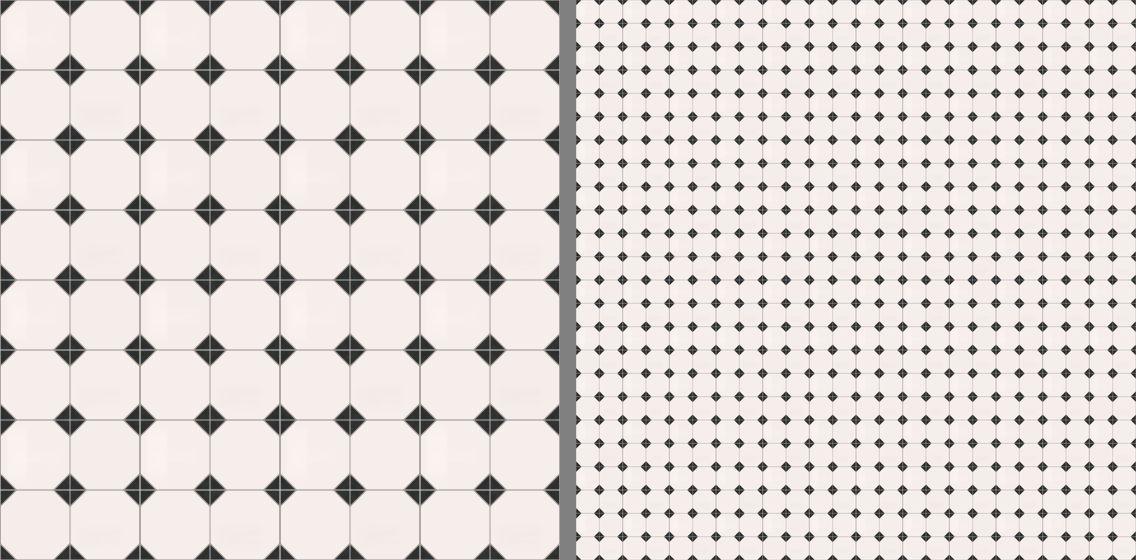
Left: one tile. Right: repeated 3 by 3.
A WebGL 2 fragment shader for this pattern:

```glsl
#version 300 es
precision highp float;

#define TILES 8.0          // tiles across and down, keep even
#define DIAMOND 0.222      // half diagonal of the dark inset, in tiles
#define INSET_JOINT 0.018  // width of the slanted grout
#define JOINT 0.015        // mean width of the straight grout
#define GLOSS 0.014        // strength of the soft reflections
#define TONE 0.004         // tone difference between tiles
#define GRAIN 0.035        // mottling of the dark inset

uniform vec2 u_resolution;
out vec4 fragColor;

const vec3 WHITE_GLAZE = vec3(0.961, 0.932, 0.920);
const vec3 BLACK_GLAZE = vec3(0.185, 0.190, 0.188);
const vec3 GREY_GROUT = vec3(0.53, 0.52, 0.51);
const vec3 WARM_GROUT = vec3(0.65, 0.62, 0.59);
const vec3 PALE_GROUT = vec3(0.73, 0.73, 0.72);

float hash(vec2 p) {
    vec3 q = fract(p.xyx * 0.1031);
    q += dot(q, q.yzx + 33.33);
    return fract((q.x + q.y) * q.z);
}

// Value noise that wraps after the given period
float noise(vec2 p, vec2 period) {
    vec2 i = floor(p);
    vec2 f = fract(p);
    f = f * f * (3.0 - 2.0 * f);
    vec2 a = mod(i, period);
    vec2 b = mod(i + 1.0, period);
    return mix(mix(hash(a), hash(vec2(b.x, a.y)), f.x),
               mix(hash(vec2(a.x, b.y)), hash(b), f.x), f.y);
}

// Coverage of the region where the signed distance is negative
float coverage(float dist, float pixel) {
    return clamp(0.5 - dist / pixel, 0.0, 1.0);
}

// Smooth window that is one between lo and hi
float window(float x, float lo, float hi, float soft) {
    return smoothstep(lo - soft, lo + soft, x) * (1.0 - smoothstep(hi - soft, hi + soft, x));
}

// Faint reflections that alternate over a block of two by two tiles
float reflections(vec2 p) {
    vec2 f = fract(p);
    vec2 odd = mod(floor(p), 2.0);
    float wisps = noise(p * vec2(6.0, 16.0), vec2(12.0, 32.0));
    float sheen = window(f.x, 0.10, 0.39, 0.02) * window(f.y, 0.18, 0.88, 0.12);
    sheen += wisps * window(f.x, 0.22, 0.80, 0.10) * window(f.y, 0.38, 0.58, 0.06);
    float streaks = wisps * window(f.x, 0.10, 0.72, 0.06) * window(f.y, 0.18, 0.48, 0.08);
    return sheen * (1.0 - odd.x) * odd.y - streaks * odd.x * (1.0 - odd.y);
}

void main() {
    vec2 p = gl_FragCoord.xy / u_resolution * TILES;
    vec2 pixel = TILES / u_resolution;
    vec2 corner = floor(p + 0.5);
    vec2 offset = abs(p - corner);
    vec2 odd = mod(corner, 2.0);

    // White octagons
    float tone = hash(mod(floor(p), TILES)) - 0.5;
    vec3 color = WHITE_GLAZE + TONE * tone + GLOSS * reflections(p);

    // Dark insets with their slanted grout
    float slant = (offset.x + offset.y - DIAMOND) * inversesqrt(2.0);
    float slantPixel = max(pixel.x, pixel.y);
    float inset = coverage(slant, slantPixel);
    float mottle = noise(p * 20.0, vec2(20.0 * TILES)) - 0.5;
    color = mix(color, WARM_GROUT, coverage(slant - INSET_JOINT, slantPixel));
    color = mix(color, BLACK_GLAZE + GRAIN * mottle, inset);

    // Straight grout: alternate lines differ in width and shade
    vec2 width = JOINT * vec2(mix(1.25, 0.85, odd.x), mix(0.85, 1.10, odd.y));
    vec3 upright = mix(GREY_GROUT, WARM_GROUT, 0.6 * odd.x);
    vec3 level = mix(GREY_GROUT, WARM_GROUT, odd.y);
    float inside = coverage(slant - 0.5 * INSET_JOINT, slantPixel);
    vec2 line = vec2(coverage(offset.x - 0.5 * width.x, pixel.x),
                     coverage(offset.y - 0.5 * width.y, pixel.y));
    color = mix(color, mix(upright, PALE_GROUT, inside), line.x);
    color = mix(color, mix(level, PALE_GROUT, inside), line.y);

    fragColor = vec4(color, 1.0);
}
```
